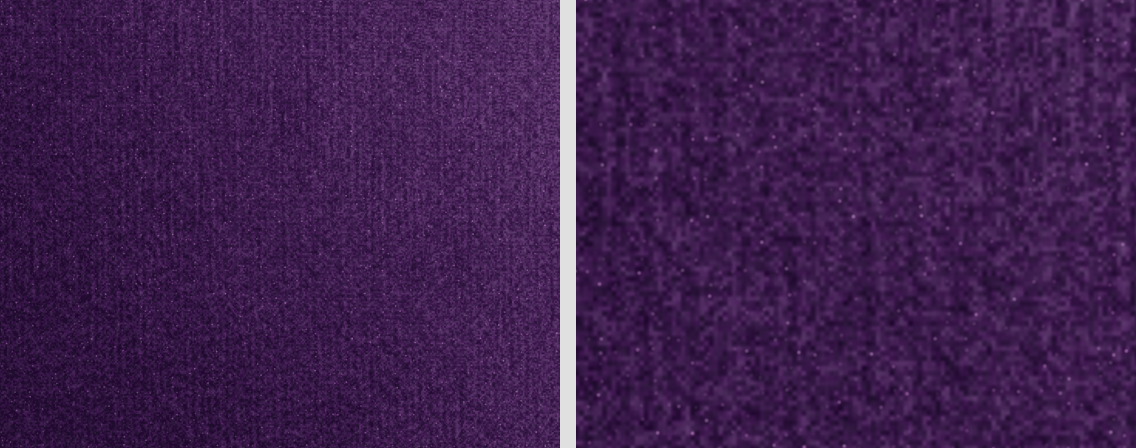
Left: the whole. Right: its middle third, enlarged.
Reproduce this texture procedurally as a Shadertoy shader.

```glsl
// Dark purple velvet with fine vertical ribs, lit from the upper right.
// Layered value noise makes the pile, a wavering sine makes the ribs,
// and jittered dots in a grid make the sparse pale glints of loose fibres.

const vec3 SHADOW_PURPLE = vec3(0.125, 0.042, 0.182);
const vec3 BODY_PURPLE   = vec3(0.238, 0.106, 0.304);
const vec3 SHEEN_PURPLE  = vec3(0.375, 0.222, 0.440);
const vec3 GLINT_COLOUR  = vec3(0.320, 0.260, 0.290);

const float RIBS_PER_UNIT = 55.0;
const float GLINT_CELLS = 100.0;

float hash(vec2 p) {
    return fract(sin(dot(p, vec2(127.1, 311.7))) * 43758.5453);
}

// Value noise centred on zero, from -0.5 to 0.5
float noise(vec2 p) {
    vec2 cell = floor(p);
    vec2 f = fract(p);
    f = f * f * (3.0 - 2.0 * f);
    float low = mix(hash(cell), hash(cell + vec2(1.0, 0.0)), f.x);
    float high = mix(hash(cell + vec2(0.0, 1.0)), hash(cell + vec2(1.0, 1.0)), f.x);
    return mix(low, high, f.y) - 0.5;
}

// Broad light: bright at the upper right, with soft uneven patches
float sheen(vec2 uv, vec2 p) {
    float slope = 0.43 * (uv.x - 0.5) + 0.25 * (uv.y - 0.5);
    return slope + 0.10 * noise(p * 3.0 + 4.7) + 0.06 * noise(p * 9.0 + 21.3);
}

// Short fibres: fine grain over slightly larger tufts
float pile(vec2 p) {
    float fine = noise(p * vec2(290.0, 270.0));
    float tuft = noise(p * vec2(150.0, 135.0) + 37.2);
    float clump = noise(p * vec2(60.0, 45.0) + 81.6);
    return 0.68 * fine + 0.36 * tuft + 0.10 * clump;
}

// Vertical ribs that waver and fade in places
float ribs(vec2 p) {
    float waver = 0.4 * noise(p * vec2(20.0, 12.0)) + 0.3 * noise(p * vec2(55.0, 70.0));
    float wave = sin(6.28318 * (p.x * RIBS_PER_UNIT + waver));
    float strength = 0.6 + 0.8 * noise(p * vec2(7.0, 5.0) + 13.1);
    float streak = noise(vec2(p.x * 110.0, p.y * 6.0) + 55.4);
    return strength * (0.09 * wave + 0.12 * streak);
}

// One jittered dot in some of the cells, rarely a strong one
float glints(vec2 p, float pixel) {
    vec2 q = p * GLINT_CELLS;
    vec2 cell = floor(q);
    vec2 centre = 0.25 + 0.5 * vec2(hash(cell + 3.7), hash(cell + 9.2));
    float distanceToDot = length(fract(q) - centre) / GLINT_CELLS;
    float present = step(0.72, hash(cell + 17.5));
    float power = hash(cell + 29.8);
    float dotShape = 1.0 - smoothstep(0.0003, 0.0018 + 0.6 * pixel, distanceToDot);
    return present * (0.20 + 0.70 * power * power * power) * dotShape;
}

vec3 velvetColour(float tone) {
    vec3 lower = mix(SHADOW_PURPLE, BODY_PURPLE, clamp(2.0 * tone, 0.0, 1.0));
    return mix(lower, SHEEN_PURPLE, clamp(2.0 * tone - 1.0, 0.0, 1.2));
}

void mainImage(out vec4 fragColor, in vec2 fragCoord) {
    vec2 uv = fragCoord / iResolution.xy;
    vec2 p = fragCoord / iResolution.y;
    float pixel = 1.0 / iResolution.y;

    float tone = 0.46 + sheen(uv, p) + pile(p) + ribs(p);
    vec3 colour = velvetColour(tone);

    // Fibres drift between a pure and a greyer purple
    float greyness = noise(p * 190.0 + 63.9);
    colour += greyness * vec3(-0.008, 0.032, -0.012);

    colour += GLINT_COLOUR * glints(p, pixel);
    fragColor = vec4(clamp(colour, 0.0, 1.0), 1.0);
}
```
